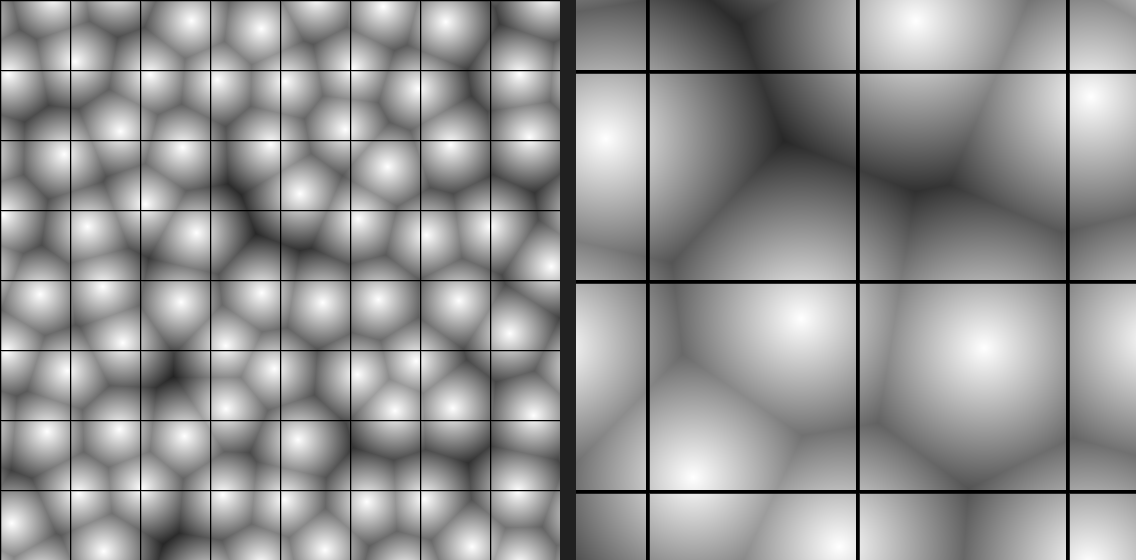
Left: the whole. Right: its middle third, enlarged.
This pattern is drawn by a WebGL 1 fragment shader. Its source:

```glsl
precision highp float;

uniform vec2 u_resolution;

const float CELLS = 8.0;          // grid squares per canvas height
const float LINE_WIDTH = 0.018;   // in grid squares
const float JITTER = 0.78;        // random shift of each seed
const float MIN_SPACING = 0.92;   // seeds closer than this repel
const float REPULSION = 0.5;
const float FALLOFF = 1.0;        // darkening per square of distance
const vec2 SEED_OFFSET = vec2(17.37, 5.61);
const vec3 PEAK_COLOR = vec3(1.0);
const vec3 LINE_COLOR = vec3(0.0);

vec2 hash2(vec2 p) {
  vec3 q = fract(p.xyx * vec3(0.1031, 0.1030, 0.0973));
  q += dot(q, q.yzx + 33.33);
  return fract((q.xx + q.yz) * q.zy);
}

// Jittered point on a lattice with staggered rows
vec2 rawSeed(vec2 cell) {
  float stagger = 0.5 * mod(cell.y, 2.0);
  return cell + vec2(stagger, 0.0) + 0.5 + JITTER * (hash2(cell) - 0.5);
}

// One relaxation step spreads crowded seeds apart
vec2 relaxedSeed(vec2 cell) {
  vec2 seed = rawSeed(cell);
  vec2 push = vec2(0.0);
  for (int j = -1; j <= 1; j++) {
    for (int i = -1; i <= 1; i++) {
      if (i == 0 && j == 0) continue;
      vec2 away = seed - rawSeed(cell + vec2(float(i), float(j)));
      float gap = max(length(away), 0.001);
      push += away / gap * max(MIN_SPACING - gap, 0.0);
    }
  }
  return seed + REPULSION * push;
}

float nearestSeedDistance(vec2 p) {
  vec2 home = floor(p);
  float nearest = 8.0;
  for (int j = -2; j <= 2; j++) {
    for (int i = -2; i <= 2; i++) {
      vec2 toSeed = relaxedSeed(home + vec2(float(i), float(j))) - p;
      nearest = min(nearest, dot(toSeed, toSeed));
    }
  }
  return sqrt(nearest);
}

// Antialiased coverage of lines along the left and top of each square
float gridLines(vec2 p, float pixel) {
  vec2 edge = vec2(p.x, CELLS - p.y) - 0.5 * LINE_WIDTH;
  vec2 dist = abs(fract(edge + 0.5) - 0.5);
  vec2 cover = clamp((0.5 * LINE_WIDTH - dist) / pixel + 0.5, 0.0, 1.0);
  return max(cover.x, cover.y);
}

void main() {
  float pixel = CELLS / u_resolution.y;
  vec2 p = gl_FragCoord.xy * pixel;

  float brightness = max(1.0 - FALLOFF * nearestSeedDistance(p + SEED_OFFSET), 0.0);
  vec3 color = mix(PEAK_COLOR * brightness, LINE_COLOR, gridLines(p, pixel));
  gl_FragColor = vec4(color, 1.0);
}
```
